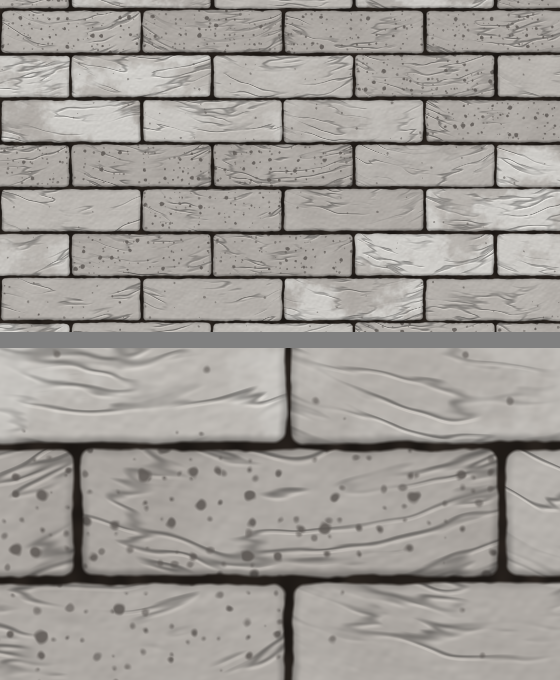
Top, the full canvas; bottom, a detail of the centre.
Write a Shadertoy shader that draws this texture.

```glsl
// Pale grey handmade bricks in running bond over dark, narrow joints.
// Each brick is a rounded box with hashed tone, sagging clay creases,
// chalky patches and pores; a height field lit from above gives relief.

const vec2 PITCH = vec2(0.4265, 0.1344);   // brick plus joint, canvas height = 1
const float FIRST_JOINT = 0.0307;          // height of the lowest full bed joint
const float HALF_GAP = 0.0042;
const float CORNER = 0.011;

const vec3 JOINT = vec3(0.13, 0.11, 0.095);
const vec3 CLAY_DARK = vec3(0.645, 0.625, 0.605);
const vec3 CLAY_LIGHT = vec3(0.735, 0.72, 0.70);
const vec3 CHALK = vec3(0.83, 0.825, 0.81);
const vec3 PORE = vec3(0.36, 0.34, 0.325);

float hash(vec2 p) {
    vec3 q = fract(p.xyx * 0.1031);
    q += dot(q, q.yzx + 33.33);
    return fract((q.x + q.y) * q.z);
}

float noise(vec2 p) {
    vec2 i = floor(p), f = fract(p);
    f = f * f * (3.0 - 2.0 * f);
    return mix(mix(hash(i), hash(i + vec2(1, 0)), f.x),
               mix(hash(i + vec2(0, 1)), hash(i + vec2(1, 1)), f.x), f.y);
}

float fbm(vec2 p) {
    float sum = 0.0, amp = 0.57;
    for (int i = 0; i < 3; i++) {
        sum += amp * noise(p);
        p = mat2(1.6, 1.2, -1.2, 1.6) * p + 17.3;
        amp *= 0.5;
    }
    return sum;
}

float roundedBox(vec2 p, vec2 halfSize, float radius) {
    vec2 q = abs(p) - halfSize + radius;
    return length(max(q, 0.0)) + min(max(q.x, q.y), 0.0) - radius;
}

// Thin folds that hang like shallow bowls across the brick
float creases(vec2 p, vec2 seed, float amount) {
    float sag = mix(0.5, 1.5, hash(seed + 3.0));
    float v = p.y - sag * p.x * p.x + 0.012 * (noise(p * 18.0 + seed) - 0.5);
    float fold = abs(fbm(vec2(p.x * 9.0, v * 42.0) + seed) - 0.5);
    float zone = noise(vec2(p.x * 11.0, v * 24.0) + seed + 50.0);
    return smoothstep(0.085, 0.0, fold) * smoothstep(0.75 - 0.6 * amount, 0.95, zone + 0.15);
}

float surfaceHeight(vec2 p, vec2 seed, float amount) {
    float ripple = fbm(vec2(p.x * 22.0, (p.y - p.x * p.x) * 55.0) + seed);
    return 0.6 * ripple + 0.35 * noise(p * 120.0 + seed) - 0.8 * creases(p, seed, amount);
}

// One jittered pit per grid cell, kept with the given chance
float pores(vec2 p, vec2 seed, float size, float chance, float blur) {
    vec2 cell = floor(p / size), key = cell + seed;
    vec2 offset = 0.4 * vec2(hash(key + 7.0), hash(key + 19.0)) - 0.2;
    float pick = hash(key + 31.0);
    float radius = size * mix(0.08, 0.25, pow(hash(key + 43.0), 2.0));
    vec2 q = p - (cell + 0.5 + offset) * size;
    float d = length(q) - radius + 0.003 * (noise(p * 160.0) - 0.5);
    return step(pick, chance) * smoothstep(blur, -blur, d);
}

vec3 brickColor(vec2 p, vec2 seed, float blur) {
    float kind = hash(seed + 11.0);
    float chalky = smoothstep(0.5, 0.8, kind);
    float pitted = smoothstep(0.38, 0.22, kind);
    float folded = mix(0.25, 1.0, hash(seed + 23.0));

    // Clay tone and mottling
    float tone = 0.65 * hash(seed + 5.0) + 0.6 * fbm(p * 16.0 + seed) - 0.1;
    vec3 color = mix(CLAY_DARK, CLAY_LIGHT, clamp(tone + 0.2 - 0.35 * pitted, 0.0, 1.0));

    // Flaky chalk bloom
    float bloom = noise(p * vec2(9.0, 14.0) + seed + 80.0) + 0.5 * fbm(p * 50.0 + seed) - 0.25;
    color = mix(color, CHALK, chalky * 0.8 * smoothstep(0.3, 0.7, bloom));

    // Relief lit from the upper left
    vec2 toLight = vec2(-0.0012, 0.0034);
    float slope = surfaceHeight(p, seed, folded) - surfaceHeight(p + toLight, seed, folded);
    color *= 1.0 + 0.17 * clamp(slope, -0.8, 0.7);
    color *= 1.0 - 0.24 * creases(p, seed, folded);

    // Large and small pits
    float pits = max(pores(p, seed, 0.027, 0.42 * pitted, blur),
                     0.7 * pores(p + 0.3, seed + 9.0, 0.015, 0.03 + 0.24 * pitted, blur));
    return mix(color, PORE, 0.85 * pits);
}

void mainImage(out vec4 fragColor, in vec2 fragCoord) {
    vec2 p = fragCoord / iResolution.y;
    float blur = max(0.0022, 0.8 / iResolution.y);

    // Running bond: every other course shifts by half a brick
    vec2 grid = (p - vec2(0.0, FIRST_JOINT)) / PITCH;
    grid.x += 0.5 * mod(floor(grid.y), 2.0);
    vec2 id = floor(grid);
    vec2 seed = id * vec2(37.0, 53.0) + 211.0;
    vec2 local = (fract(grid) - 0.5) * PITCH;

    // Slightly shifted, uneven outline
    vec2 shift = 0.003 * (vec2(hash(seed + 1.0), hash(seed + 2.0)) - 0.5);
    float edge = roundedBox(local + shift, 0.5 * PITCH - HALF_GAP, CORNER);
    edge += 0.004 * (noise(p * 28.0 + seed) - 0.5) + 0.0015 * (noise(p * 110.0) - 0.5);

    // Worn rim, darker towards the underside
    float rim = smoothstep(-0.010, 0.001, edge);
    float under = smoothstep(0.03, -0.06, local.y);
    vec3 brick = brickColor(local, seed, blur) * (1.0 - rim * mix(0.12, 0.3, under));

    vec3 joint = JOINT * (0.75 + 0.5 * noise(p * 60.0));
    fragColor = vec4(mix(brick, joint, smoothstep(-blur, blur, edge)), 1.0);
}
```
